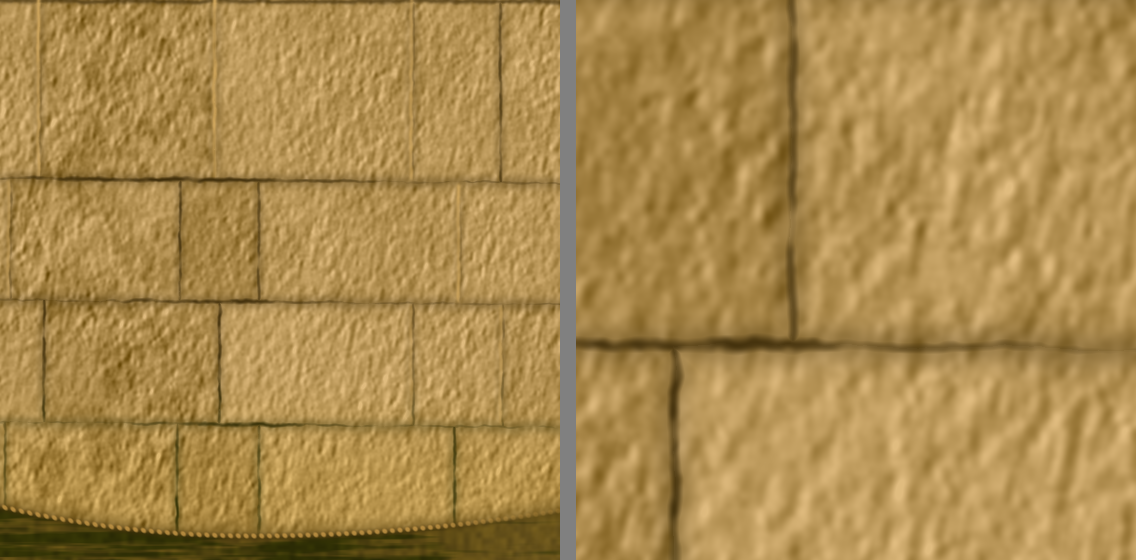
Left, the full canvas; right, a detail of the centre.
Reproduce this texture procedurally as a three.js fragment shader.

```glsl
// Weathered sandstone wall: four courses of hammered blocks with worn joints,
// above a sagging beaded rope and a strip of dark mossy water.
// Blocks come from per-course joint positions; relief is lit upright noise.
varying vec2 vUv;

const vec3 STONE_SHADE = vec3(0.58, 0.45, 0.20);
const vec3 STONE_LIGHT = vec3(0.81, 0.67, 0.43);
const vec3 MORTAR = vec3(0.85, 0.68, 0.38);
const vec3 CREVICE = vec3(0.25, 0.18, 0.04);
const vec3 MOSS = vec3(0.19, 0.19, 0.02);
const vec3 SILT = vec3(0.43, 0.33, 0.10);
const vec3 ROPE = vec3(0.76, 0.58, 0.27);

// Courses from the base up: vertical joint positions, joint depth, block tone
const vec4 JOINTS_BASE = vec4(0.007, 0.316, 0.461, 0.811);
const vec4 JOINTS_LOW = vec4(0.078, 0.392, 0.736, 0.896);
const vec4 JOINTS_HIGH = vec4(0.017, 0.321, 0.461, 0.820);
const vec4 JOINTS_TOP = vec4(0.070, 0.384, 0.736, 0.893);
const vec4 DEPTH_BASE = vec4(0.60, 0.95, 0.75, 0.80);
const vec4 DEPTH_LOW = vec4(0.85, 0.95, 0.60, 0.55);
const vec4 DEPTH_HIGH = vec4(0.55, 0.85, 0.75, 0.40);
const vec4 DEPTH_TOP = vec4(0.40, 0.25, 0.45, 0.80);
const vec4 TONE_BASE = vec4(0.00, -0.16, 0.10, 0.06);
const vec4 TONE_LOW = vec4(-0.10, 0.18, 0.12, 0.00);
const vec4 TONE_HIGH = vec4(0.08, -0.18, 0.02, 0.06);
const vec4 TONE_TOP = vec4(-0.10, 0.06, 0.04, 0.05);

const vec3 BED_HEIGHTS = vec3(0.246, 0.465, 0.682);
const vec3 BED_DARK_X = vec3(0.42, 0.38, 0.30);
const vec3 BED_DARK_SPREAD = vec3(0.13, 0.16, 0.32);
const float BED_SLOPE = 0.009;
const float JOINT_WIDTH = 0.0036;
const vec2 LIGHT_STEP = vec2(-0.0048, 0.0026);
const float RELIEF_GAIN = 1.65;
const float BEADS = 72.0;

float hash(vec2 p) {
  vec3 q = fract(vec3(p.xyx) * 0.1031);
  q += dot(q, q.yzx + 33.33);
  return fract((q.x + q.y) * q.z);
}

float noise(vec2 p) {
  vec2 i = floor(p), f = fract(p);
  f = f * f * (3.0 - 2.0 * f);
  return mix(mix(hash(i), hash(i + vec2(1.0, 0.0)), f.x),
             mix(hash(i + vec2(0.0, 1.0)), hash(i + 1.0), f.x), f.y);
}

float fbm(vec2 p) {
  return 0.55 * noise(p) + 0.3 * noise(p * 2.1 + 5.3) + 0.15 * noise(p * 4.3 + 9.1);
}

// Height of the tooled surface: short upright pits and ridges
float relief(vec2 p) {
  vec2 warp = vec2(noise(p * 40.0), noise(p * 40.0 + 7.7)) * 0.9;
  vec2 q = vec2(p.x - 0.22 * p.y, p.y + 0.22 * p.x);
  return 0.65 * noise(q * vec2(88.0, 54.0) + warp)
       + 0.35 * noise(q * vec2(150.0, 95.0) - warp + 4.0);
}

float line(float d, float halfWidth) {
  return exp(-d * d / (halfWidth * halfWidth));
}

vec4 pick(float row, vec4 a, vec4 b, vec4 c, vec4 d) {
  return row < 0.5 ? a : row < 1.5 ? b : row < 2.5 ? c : d;
}

void main() {
  vec2 p = vUv;
  float wobble = (fbm(p * 45.0) - 0.5) * 0.007;
  float height = p.y + BED_SLOPE * p.x + wobble;
  float row = dot(step(BED_HEIGHTS, vec3(height)), vec3(1.0));
  vec4 joints = pick(row, JOINTS_BASE, JOINTS_LOW, JOINTS_HIGH, JOINTS_TOP);
  vec4 depths = pick(row, DEPTH_BASE, DEPTH_LOW, DEPTH_HIGH, DEPTH_TOP);
  vec4 tones = pick(row, TONE_BASE, TONE_LOW, TONE_HIGH, TONE_TOP);

  // Block tone, stains and upright joints
  float tone = tones.w, stained = 0.25, dark = 0.0, pale = 0.0;
  float wear = smoothstep(0.2, 0.65, fbm(p * 32.0 + 3.0));
  for (int i = 0; i < 4; i++) {
    float d = p.x + wobble * 0.7 - joints[i];
    if (d > 0.0) { tone = tones[i]; stained = i == 0 ? 1.0 : 0.25; }
    float shadow = d - 0.004 * (1.0 - depths[i]);
    dark = max(dark, line(shadow, JOINT_WIDTH) * depths[i] * mix(0.5, 1.0, wear));
    dark = max(dark, line(d, 0.010) * 0.25);
    float bare = smoothstep(0.9, 0.3, depths[i]) * mix(1.0, 0.6, wear);
    pale = max(pale, line(d + 0.004 * depths[i], 0.0038) * bare);
  }

  // Lit relief and weathering
  float lit = relief(p) - relief(p + LIGHT_STEP);
  float rough = mix(0.65, 1.15, noise(p * 7.0 + row * 3.0)) * mix(0.9, 1.15, stained);
  float stain = smoothstep(0.42, 0.72, fbm(p * vec2(30.0, 22.0) + 11.0)) * stained;
  float t = 0.57 + tone + lit * RELIEF_GAIN * rough - 0.38 * stain;
  t += (fbm(p * 9.0) - 0.5) * 0.32 + (noise(p * 210.0) - 0.5) * 0.18;
  vec3 color = mix(STONE_SHADE, STONE_LIGHT, clamp(t, -0.75, 1.3));
  color *= mix(vec3(1.0), vec3(0.99, 0.98, 0.86), smoothstep(0.35, 0.12, p.y));

  // Bed joints, deepest over part of their length
  for (int i = 0; i < 3; i++) {
    float d = height - BED_HEIGHTS[i];
    float deep = line(p.x - BED_DARK_X[i], BED_DARK_SPREAD[i]);
    float strength = mix(0.5, 1.0, deep) * mix(0.6, 1.0, wear);
    dark = max(dark, line(d, mix(0.0036, 0.005, deep)) * strength);
    dark = max(dark, line(d, 0.012) * 0.3);
    pale *= 1.0 - line(d, 0.006);
  }
  dark = max(dark, line(p.y + wobble - 0.998, 0.005) * 0.65);
  color = mix(color, mix(MOSS, CREVICE, smoothstep(0.15, 0.4, p.y)), dark);
  color = mix(color, MORTAR, pale * 0.85);

  // Rope line, damp stone above it and water below
  float side = p.x - 0.45;
  float above = p.y - 0.043 - (side < 0.0 ? 0.26 : 0.15) * side * side;
  float fade = 1.0 - 0.65 * smoothstep(0.75, 0.95, p.x);
  color = mix(color, SILT, 0.5 * smoothstep(0.035, 0.0, above + wobble * 2.0));
  float streak = fbm(p * vec2(7.0, 75.0) + 2.0);
  float silted = smoothstep(0.45, 0.8, streak + 0.3 * smoothstep(0.45, 1.0, p.x));
  vec3 water = mix(MOSS, SILT, 0.75 * silted) * (0.85 + 0.3 * noise(p * 90.0));
  color = mix(color, water, smoothstep(0.002, -0.006, above) * mix(0.7, 1.0, fade));
  float bead = length(vec2((fract(p.x * BEADS + p.y * 20.0) - 0.5) / BEADS, above));
  color = mix(color, CREVICE, line(above + 0.002, 0.007) * 0.55 * fade);
  color = mix(color, ROPE, smoothstep(0.0065, 0.002, bead) * 0.85 * fade);

  gl_FragColor = vec4(clamp(color, 0.0, 1.0), 1.0);
}
```
